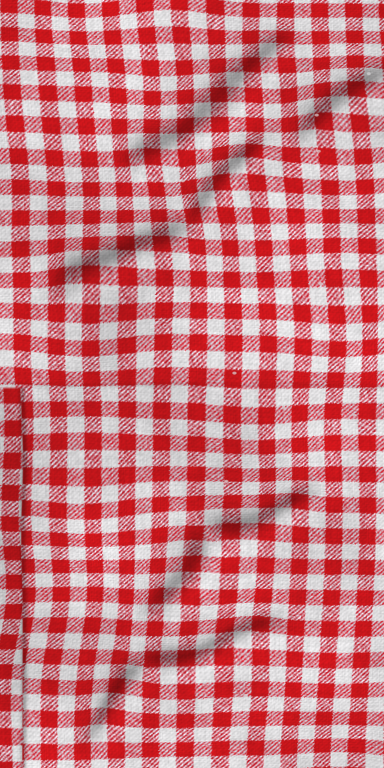
This texture is drawn by a Shadertoy shader. Its source:

```glsl
// Rumpled red and white gingham cloth: dyed warp and weft stripes are mixed by
// a fine twill, so crossings turn red, speckled pink or white. Smooth warps bend
// the checks, soft diagonal folds shade them, and a hem runs up the lower left.

const vec3 DYED_RED = vec3(0.765, 0.085, 0.105);
const vec3 RAW_COTTON = vec3(0.855, 0.85, 0.855);
const vec3 PINK_TINT = vec3(0.0, 0.02, 0.05);
const vec2 CHECKS = vec2(11.2, 12.35);   // repeats per canvas width
const float THREADS = 28.0;              // threads per repeat
const float TAU = 6.2831853;

// Fold lines, each from xy to zw, in canvas widths
const int FOLD_COUNT = 8;
const vec4 FOLDS[FOLD_COUNT] = vec4[FOLD_COUNT](
    vec4(0.34, 1.56, 0.75, 1.90), vec4(0.16, 1.25, 0.52, 1.44),
    vec4(0.52, 1.44, 0.66, 1.66), vec4(0.39, 0.41, 0.55, 0.61),
    vec4(0.55, 0.61, 0.83, 0.72), vec4(0.23, 0.07, 0.39, 0.28),
    vec4(0.39, 0.28, 0.75, 0.38), vec4(0.78, 1.66, 1.00, 1.84));

float hash(vec2 p) {
    vec3 q = fract(p.xyx * 0.1031);
    q += dot(q, q.yzx + 33.33);
    return fract((q.x + q.y) * q.z);
}

float noise(vec2 p) {
    vec2 i = floor(p), f = fract(p);
    f = f * f * (3.0 - 2.0 * f);
    return mix(mix(hash(i), hash(i + vec2(1, 0)), f.x),
               mix(hash(i + vec2(0, 1)), hash(i + vec2(1, 1)), f.x), f.y);
}

float bell(float x, float width) {
    return exp(-x * x / (width * width));
}

// Signed distance across a fold (x) and distance beyond its ends (y)
vec2 foldCoords(vec2 p, vec4 line) {
    vec2 along = line.zw - line.xy, offset = p - line.xy;
    float len = length(along);
    along /= len;
    float t = dot(offset, along);
    return vec2(along.x * offset.y - along.y * offset.x, max(-t, t - len));
}

// Fold shadow (x), highlight below it (y) and broad swelling (z)
vec3 foldRelief(vec2 p) {
    vec3 relief = vec3(0.0);
    for (int i = 0; i < FOLD_COUNT; i++) {
        vec2 f = foldCoords(p, FOLDS[i]);
        float taper = 1.0 - smoothstep(-0.07, 0.05, f.y);
        vec3 profile = vec3(bell(f.x, 0.025), bell(f.x + 0.055, 0.03), bell(f.x, 0.075));
        relief = max(relief, profile * taper);
    }
    return relief;
}

// Dyed half of each repeat, centred on whole numbers
float stripe(float x, float soft) {
    return 1.0 - smoothstep(0.25 - soft, 0.25 + soft, abs(fract(x + 0.5) - 0.5));
}

// Bent check coordinates: column and row counts
vec2 clothCoords(vec2 p, float swelling) {
    vec2 checks = vec2(p.x, 2.0 - p.y) * CHECKS - vec2(4.75, 0.16);
    checks.x += 0.44 * smoothstep(1.2, 2.0, p.y) + 0.3 * (1.0 - smoothstep(0.0, 0.7, p.y));
    checks.y -= 0.13 * sin((1.02 - p.y) * 3.8);
    vec2 drift = vec2(noise(p * 4.5 + 3.0), noise(p * 4.5 + 17.0)) - 0.5;
    return checks + drift * vec2(0.25, 0.4) + swelling * vec2(0.06, 0.14);
}

// Woven colour at check coordinates; pixel is the pixel size in repeats
vec3 weave(vec2 checks, float pixel) {
    vec2 thread = checks * THREADS;
    float fine = 1.0 - smoothstep(0.4, 1.1, pixel * THREADS * 0.35);
    vec2 ragged = vec2(noise(thread * vec2(0.3, 1.0)), noise(thread * vec2(1.0, 0.3))) - 0.5;
    vec2 edge = checks + ragged * 0.035;
    float soft = 0.015 + 0.6 * pixel;
    float warp = stripe(edge.x, soft), weft = stripe(edge.y, soft);
    float twill = sin(TAU * (thread.x + thread.y) * 0.25);
    float speckle = noise(thread * 0.8) - 0.5;
    float over = clamp(0.5 + fine * (0.28 * twill + 0.5 * speckle), 0.0, 1.0);
    vec3 color = mix(RAW_COTTON, DYED_RED, mix(warp, weft, over));
    color += PINK_TINT * abs(warp - weft);
    // Uneven yarn and thread relief
    float yarn = noise(thread * vec2(0.12, 1.0)) + noise(thread * vec2(1.0, 0.12)) - 1.0;
    return color * (1.0 + 0.07 * yarn + fine * (0.05 * speckle + 0.025 * twill));
}

// Sparse pale lint specks
float lint(vec2 p, float pixel) {
    vec2 cell = floor(p * 9.0);
    vec2 centre = 0.2 + 0.6 * vec2(hash(cell + 5.0), hash(cell + 41.0));
    float d = length((fract(p * 9.0) - centre) * vec2(0.7, 1.0)) / 9.0;
    return step(0.88, hash(cell + 71.0)) * (1.0 - smoothstep(0.002, 0.003 + pixel, d));
}

void mainImage(out vec4 fragColor, in vec2 fragCoord) {
    float pixel = 1.0 / iResolution.x;
    vec2 p = fragCoord * pixel;
    vec2 bend = vec2(noise(p * 6.0), noise(p * 6.0 + 29.0)) - 0.5;
    vec3 relief = foldRelief(p + 0.06 * bend);
    vec2 checks = clothCoords(p, relief.z);

    // Hem: a folded strip with its checks out of step
    float hemEdge = p.x - 0.052 - 0.016 * (noise(vec2(p.y * 5.0, 2.0)) - 0.5);
    float below = 1.0 - smoothstep(0.985, 0.995, p.y);
    float hem = below * (1.0 - smoothstep(-pixel, pixel, hemEdge));
    vec3 color = weave(checks, pixel * 11.8);
    color = mix(color, weave(checks + vec2(0.35, 0.45), pixel * 11.8) * 0.94, hem);

    // Folds, broad rumples, hem shadow and the cross crease
    float light = 0.93 + 0.14 * noise(p * 3.5 + 8.0) + 0.05 * (noise(p * 14.0) - 0.5);
    light += 0.06 * relief.y - 0.26 * relief.x - 0.06 * relief.z;
    light -= 0.25 * below * bell(hemEdge - 0.004, 0.008);
    light -= 0.07 * bell(p.y - 0.995 - 0.01 * bend.x, 0.008);
    color = mix(color * light, RAW_COTTON, 0.7 * lint(p, pixel));
    fragColor = vec4(clamp(color, 0.0, 1.0), 1.0);
}
```
